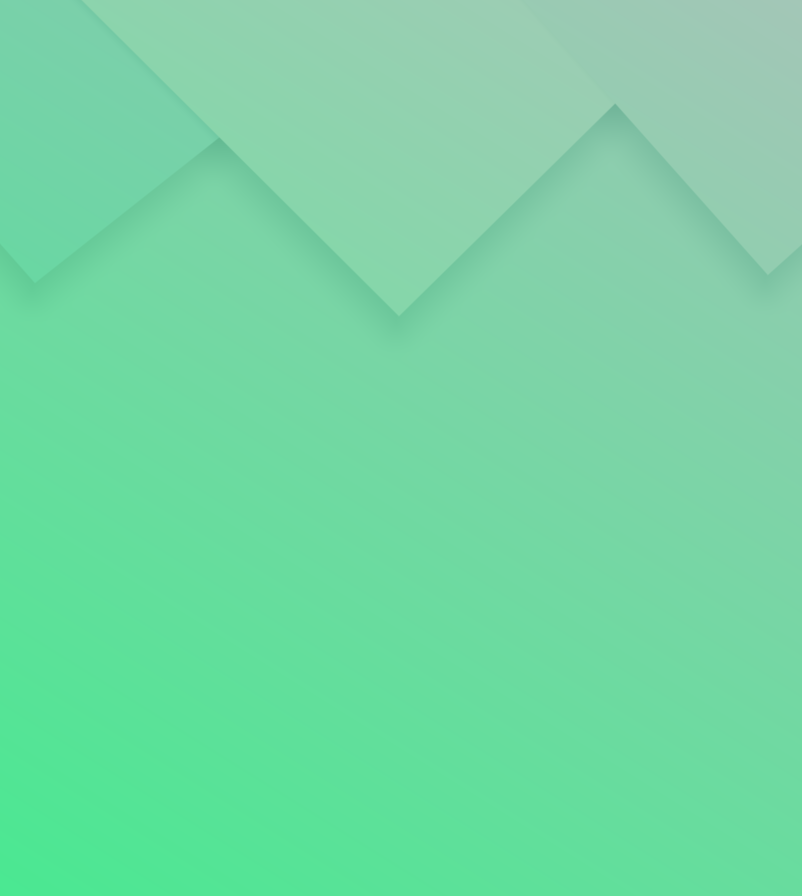
Write a Shadertoy shader that draws this background.

```glsl
// Three overlapping paper points hang over a soft green to grey-green gradient.

const vec3 GREEN = vec3(0.29, 0.91, 0.57);
const vec3 GREY_GREEN = vec3(0.615, 0.78, 0.71);
const vec3 SHADOW_TINT = vec3(0.79, 0.89, 0.88);

// Diagonal gradient from the lower left to the upper right.
vec3 backdrop(vec2 p) {
    float t = dot(p, vec2(0.40, 0.64));
    return mix(GREEN, GREY_GREEN, clamp(t, 0.0, 1.0));
}

// Signed distance to a downward point; slopes are its left and right rises.
float pointDistance(vec2 p, vec2 tip, vec2 slopes) {
    vec2 q = p - tip;
    vec2 sides = (vec2(-slopes.x, slopes.y) * q.x - q.y)
               / sqrt(1.0 + slopes * slopes);
    return length(max(sides, 0.0)) + min(max(sides.x, sides.y), 0.0);
}

// Darkens the surface around a point, fading over the given width.
vec3 castShadow(vec3 color, float dist, float width, float strength) {
    float shade = 1.0 - smoothstep(-0.6 * width, width, dist);
    return color * mix(vec3(1.0), SHADOW_TINT, shade * strength);
}

// Lays a paper point with a smooth edge over the colour below.
vec3 layPaper(vec3 below, vec3 paper, float dist, float pixel) {
    return mix(below, paper, 1.0 - smoothstep(-pixel, pixel, dist));
}

void mainImage(out vec4 fragColor, in vec2 fragCoord) {
    float pixel = 1.0 / iResolution.y;
    vec2 p = fragCoord * pixel;
    vec2 lightOffset = vec2(0.003, 0.006);

    // Tips and edge slopes of the three points.
    vec2 leftTip = vec2(0.039, 0.684), leftSlopes = vec2(1.13, 0.79);
    vec2 midTip = vec2(0.4453, 0.647), midSlopes = vec2(0.996, 0.984);
    vec2 rightTip = vec2(0.857, 0.693), rightSlopes = vec2(1.124, 0.90);

    float left = pointDistance(p, leftTip, leftSlopes);
    float mid = pointDistance(p, midTip, midSlopes);
    float right = pointDistance(p, rightTip, rightSlopes);

    // Broad shadows on the backdrop.
    vec3 base = backdrop(p);
    vec3 color = base;
    vec2 s = p + lightOffset;
    color = castShadow(color, pointDistance(s, leftTip, leftSlopes), 0.045, 0.75);
    color = castShadow(color, pointDistance(s, midTip, midSlopes), 0.045, 0.75);
    color = castShadow(color, pointDistance(s, rightTip, rightSlopes), 0.045, 0.75);

    // Papers from back to front, with thin shadows where they overlap.
    vec3 leftPaper = base + vec3(-0.025, -0.008, 0.005);
    leftPaper = castShadow(leftPaper, mid, 0.012, 0.5);
    color = layPaper(color, leftPaper, left, pixel);

    vec3 midPaper = base + vec3(0.038, 0.008, 0.012);
    midPaper = castShadow(midPaper, right, 0.006, 0.2);
    color = layPaper(color, midPaper, mid, pixel);

    vec3 rightPaper = base + vec3(0.025, -0.002, 0.008);
    color = layPaper(color, rightPaper, right, pixel);

    fragColor = vec4(color, 1.0);
}
```
